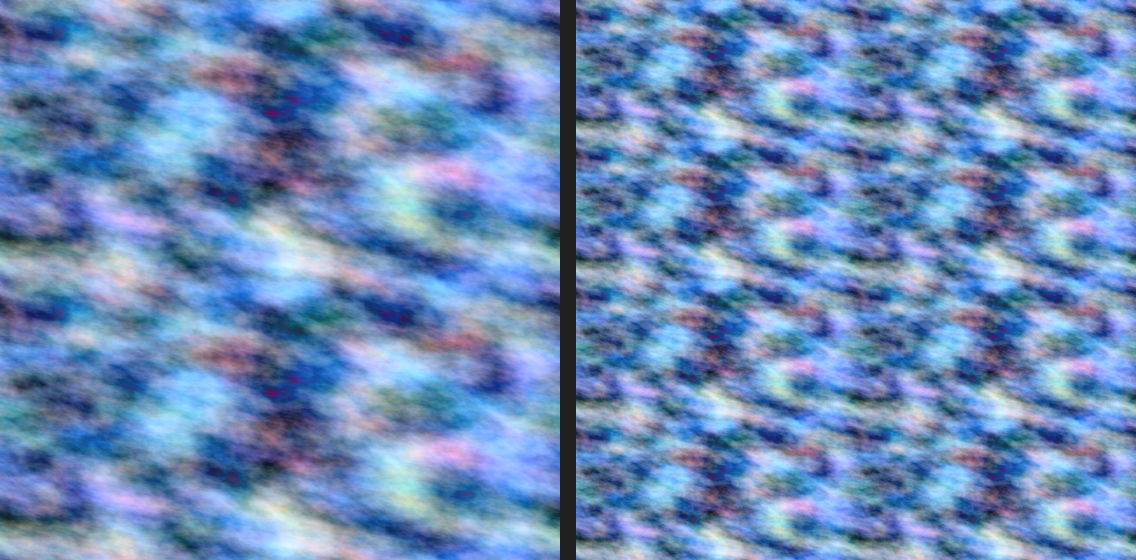
Left, the tile; right, the same tile 2 across and 2 down.
A Shadertoy shader for this texture:

```glsl
// Soft, slanted clouds of blue, teal, lavender and tan with dark inky pools.
// Three wrapping gradient-noise fields drive light, warmth and greenness;
// channels that fall below a floor fold back up, which draws rims in the pools.

const float TAU = 6.2831853;
const vec2 REPEATS = vec2(1.0, 2.0);  // tiles across and down
const float CELLS = 5.0;              // coarsest noise cells per tile side
const float SLANT = 2.0;              // cells the rows drop across one tile
const int OCTAVES = 6;

const vec3 MEAN_COLOUR = vec3(0.425, 0.55, 0.73);
const vec3 FLOOR_COLOUR = vec3(0.05, 0.04, 0.06);
const vec3 LIGHT_AXIS = vec3(0.72, 0.59, 0.57);
const vec3 WARM_AXIS = vec3(0.27, 0.00, -0.30);
const vec3 GREEN_AXIS = vec3(-0.18, 0.11, -0.02);

float hash(vec2 cell, float seed) {
    vec3 p = fract(vec3(cell, seed) * vec3(0.1031, 0.1030, 0.0973));
    p += dot(p, p.yzx + 33.33);
    return fract((p.x + p.y) * p.z);
}

// Wraps a lattice point on a slanted torus
vec2 wrapCell(vec2 cell, float period, float slant) {
    float turns = floor(cell.x / period);
    return mod(cell - turns * vec2(period, slant), period);
}

// Contribution of one lattice corner
float corner(vec2 cell, vec2 offset, float period, float slant, float seed) {
    float angle = TAU * hash(wrapCell(cell, period, slant), seed);
    return dot(vec2(cos(angle), sin(angle)), offset);
}

float gradientNoise(vec2 q, float period, float slant, float seed) {
    vec2 cell = floor(q);
    vec2 f = q - cell;
    vec2 w = f * f * f * (f * (f * 6.0 - 15.0) + 10.0);
    vec2 e = vec2(1.0, 0.0);
    float a = corner(cell, f, period, slant, seed);
    float b = corner(cell + e.xy, f - e.xy, period, slant, seed);
    float c = corner(cell + e.yx, f - e.yx, period, slant, seed);
    float d = corner(cell + e.xx, f - e.xx, period, slant, seed);
    return mix(mix(a, b, w.x), mix(c, d, w.x), w.y);
}

// Layered noise; period and slant double together so every layer tiles
float cloud(vec2 tile, float seed) {
    float sum = 0.0;
    float gain = 1.0;
    float scale = 1.0;
    for (int i = 0; i < OCTAVES; i++) {
        float layer = float(i);
        vec2 q = scale * vec2(CELLS * tile.x, CELLS * tile.y + SLANT * tile.x);
        q += layer * vec2(0.37, 0.71);
        sum += gain * gradientNoise(q, CELLS * scale, SLANT * scale, seed + layer);
        gain *= 0.56;
        scale *= 2.0;
    }
    return sum;
}

// Deepens the dark end of a signed field while keeping its mean near zero
float deepen(float value, float amount) {
    return value - amount * (value * value - 0.085);
}

// Reflects channels that drop below a floor, brightening the depths of pools
vec3 fold(vec3 colour, vec3 base, float strength) {
    vec3 rise = colour - base;
    return base + max(rise, -strength * rise);
}

void mainImage(out vec4 fragColor, in vec2 fragCoord) {
    vec2 tile = fragCoord / iResolution.xy * REPEATS;

    float light = deepen(cloud(tile, 11.0), 0.35);
    float warmth = cloud(tile, 37.0);
    float greenness = cloud(tile, 73.0);

    vec3 colour = MEAN_COLOUR + light * LIGHT_AXIS
                + warmth * WARM_AXIS + greenness * GREEN_AXIS;
    fragColor = vec4(clamp(fold(colour, FLOOR_COLOUR, 1.2), 0.0, 1.0), 1.0);
}
```
